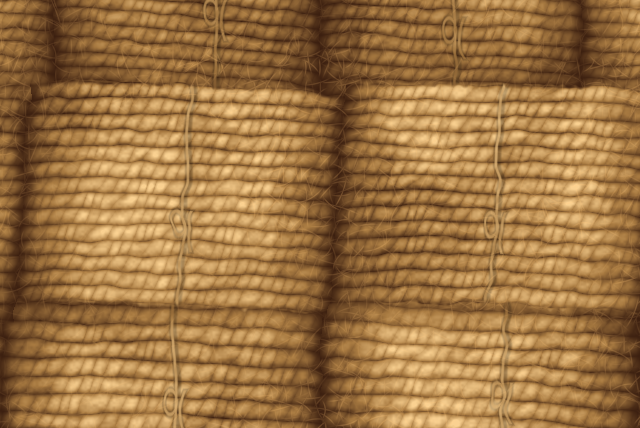
A Shadertoy shader for this texture:

```glsl
// Stacked coils of coarse natural-fibre rope, three rows deep, each tied with twine.
// Every row splits into coils, every coil into rope turns, every turn into lumpy
// twisted strands; loose hairs are scattered over the top in rotated grids.

float hash(vec2 p) {
    p = fract(p * vec2(0.1031, 0.1173));
    p += dot(p, p.yx + 33.33);
    return fract((p.x + p.y) * p.x * 37.7);
}

float noise(vec2 p) {
    vec2 i = floor(p), f = fract(p);
    f = f * f * (3.0 - 2.0 * f);
    return mix(mix(hash(i), hash(i + vec2(1, 0)), f.x),
               mix(hash(i + vec2(0, 1)), hash(i + vec2(1, 1)), f.x), f.y);
}

// Straw palette, from deep groove to sunlit fibre
vec3 straw(float t) {
    vec3 groove = vec3(0.23, 0.12, 0.06);
    vec3 body = vec3(0.66, 0.48, 0.255);
    vec3 sunlit = vec3(0.98, 0.82, 0.57);
    t = clamp(t, 0.0, 1.0);
    return t < 0.5 ? mix(groove, body, 2.0 * t) : mix(body, sunlit, 2.0 * t - 1.0);
}

// One row of coils: colour in rgb, coverage in alpha
vec4 coilRow(vec2 p, float left, float width, float bottom, float pitch, float turns,
             float lean, float knotY, float light, float seed) {
    float px = 1.0 / iResolution.y;
    float across = (p.x - left - lean * (p.y - bottom)) / width;
    across += 0.02 * (noise(p * vec2(3, 26) + seed) - 0.5);
    float coil = floor(across), u = 2.0 * fract(across) - 1.0;
    float r = hash(vec2(coil + 5.0, seed));

    // Tilted, sagging turns
    float y = p.y - bottom + (0.012 + 0.012 * r) * u + 0.006 * pow(abs(u), 4.0) + 0.02 * (r - 0.5);
    y += 0.014 * (noise(p * vec2(5, 9) + seed * 3.0) - 0.5);
    y += 0.009 * (noise(p * vec2(24, 30) + seed) - 0.5);
    float turn = floor(y / pitch), f = fract(y / pitch) - 0.5;
    float roundness = pow(max(0.0, 1.0 - 4.0 * f * f), 0.75);

    // Twisted strands, uneven in length and brightness
    float s = p.x / (pitch * 0.82) - 0.6 * f + 7.0 * hash(vec2(turn, coil + seed));
    s += 1.3 * noise(vec2(p.x * 16.0, turn * 3.7 + seed));
    float lobe = 1.0 - pow(abs(2.0 * fract(s) - 1.0), 2.2);
    float strand = hash(vec2(floor(s) + 40.0, turn + seed * 5.0)) - 0.5;

    float t = 0.20 + roundness * (0.26 + 0.22 * lobe + 0.18 * f + 0.14 * strand * lobe);
    t += 0.13 * (noise(p * vec2(55, 80)) - 0.5) + 0.09 * (noise(p * vec2(150, 170)) - 0.5);
    t += 0.26 * (noise(p * 4.0 + seed) - 0.5) + 0.14 * (noise(p * 11.0 + seed) - 0.5);

    // Cylinder falloff and the dark gap between neighbours
    float edge = 1.0 - abs(u) - 0.03 * (1.0 - roundness);
    t *= light * mix(0.55, 1.14, smoothstep(0.0, 0.5, edge)) * smoothstep(-0.04, 0.11, edge);
    vec3 col = straw(t);

    // Tying twine with a knot loop and a loose tail
    float mid = 0.12 + 0.22 * (r - 0.5) + 0.008 * sin(p.y * 15.0 + r * 6.0);
    vec2 k = vec2((u - mid) * width * 0.5, p.y - knotY - 0.05 * (r - 0.5));
    float line = abs(k.x);
    float loop = abs(length(vec2(k.x + 0.013, k.y) * vec2(1.9, 1.0)) - 0.028) / 1.4;
    float tail = max(abs(k.x - 0.012 - 0.2 * k.y - 5.0 * k.y * k.y), abs(k.y + 0.02) - 0.045);
    float twine = min(line, min(loop, tail));
    col *= 1.0 - 0.22 * smoothstep(0.010, 0.003, min(twine, abs(k.x - 0.005)));
    float twineTone = 0.70 + 0.2 * (noise(p * 60.0) - 0.5);
    col = mix(col, straw(twineTone * light), 0.8 * smoothstep(0.0032 + px, 0.0032 - px, twine));

    // Frayed top and bottom outline
    float fray = 0.012 * (noise(p * vec2(70, 40)) - 0.5);
    float soft = 0.003 + px;
    float cover = smoothstep(-soft, soft, y + fray) * smoothstep(-soft, soft, turns * pitch - y + fray);
    return vec4(col, cover);
}

// Loose curved hairs, one per cell in several rotated grids
float hairs(vec2 p) {
    float px = 1.0 / iResolution.y, amount = 0.0;
    for (int i = 0; i < 12; i++) {
        float k = float(i), a = k * 2.4 + 0.3, scale = 9.0 + k;
        vec2 q = mat2(cos(a), sin(a), -sin(a), cos(a)) * p * scale + k * 7.3 + 20.0;
        vec2 cell = floor(q), g = fract(q) - 0.5;
        float r = hash(cell + k * 13.0), bend = hash(cell + 57.0) - 0.5;
        g.y += 0.5 * (r - 0.5) + 1.4 * bend * g.x * g.x;
        float w = scale * (0.0012 + 0.8 * px);
        float hair = smoothstep(w, 0.0, abs(g.y)) * smoothstep(0.5, 0.2, abs(g.x));
        amount = max(amount, hair * fract(r * 9.0 + bend));
    }
    return amount;
}

void mainImage(out vec4 fragColor, in vec2 fragCoord) {
    vec2 p = fragCoord / iResolution.y;

    // Back row above, lower row in the shade, front row across the middle
    float backLight = mix(0.50, 0.84, smoothstep(0.77, 0.92, p.y));
    float lowLight = mix(0.50, 1.06, smoothstep(0.31, 0.20, p.y));
    float frontLight = mix(0.96, 1.16, smoothstep(0.3, 0.75, p.y));
    vec3 col = coilRow(p, 0.127, 0.617, 0.70, 0.034, 12.0, 0.0, 0.95, backLight, 3.0).rgb;
    vec4 low = coilRow(p, 0.005, 0.743, -0.10, 0.042, 10.0, 0.01, 0.07, lowLight, 11.0);
    col = mix(col, low.rgb, low.a);
    vec4 front = coilRow(p, 0.035, 0.735, 0.28, 0.0365, 14.0, 0.07, 0.50, frontLight, 7.0);
    col = mix(col, front.rgb, front.a);

    // Fuzz, in patches, dimmer over the dark gaps
    float patchy = 0.12 + 0.45 * noise(p * 6.0 + 4.0);
    col = mix(col, col * 0.6 + vec3(0.43, 0.33, 0.20), patchy * hairs(p));
    fragColor = vec4(col, 1.0);
}
```
